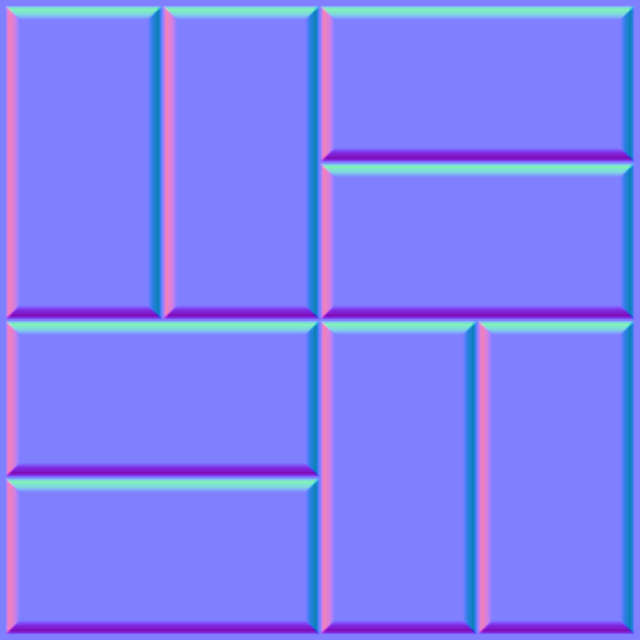
Write a three.js fragment shader that draws this texture map.

```glsl
// Tangent-space normal map of a basket-weave paving: a 2 x 2 checker of tiles,
// each holding a pair of bricks that lie across or stand upright in turn.
// Every edge gets a bevel slope from its distance, then the normal is encoded.

#define GRID 64.0          // canvas side, measured in joint widths
#define TILES 2.0          // tiles across and up
#define MARGIN 0.5         // flat rim around the tiles
#define HALF_JOINT 0.5     // brick edge to joint centre
#define BEVEL_WIDTH 1.1    // fade of the slope into the brick face
#define BEVEL_SLOPE 1.4    // steepness of the soft bevel
#define CREASE_WIDTH 0.13  // half width of the sharp crease on the edge
#define CREASE_SLOPE 0.9   // extra steepness on the crease
#define MITRE 0.3          // softness of the diagonal at the corners

varying vec2 vUv;

// Slope across an edge; d is the distance to it, positive inside the brick.
float bevelSlope(float d) {
  float joint = smoothstep(-HALF_JOINT, -0.08, d);
  float face = 1.0 - smoothstep(0.0, BEVEL_WIDTH, d);
  float crease = 1.0 - smoothstep(0.0, CREASE_WIDTH, abs(d));
  return BEVEL_SLOPE * joint * face + CREASE_SLOPE * crease;
}

// Position relative to the centre of its brick cell; also gives the cell size.
vec2 basketWeave(vec2 p, out vec2 cell) {
  float side = (GRID - 2.0 * MARGIN) / TILES;
  p -= MARGIN;
  vec2 tile = clamp(floor(p / side), 0.0, TILES - 1.0);
  p -= tile * side;

  bool upright = mod(tile.x + tile.y, 2.0) > 0.5;
  cell = side * (upright ? vec2(0.5, 1.0) : vec2(1.0, 0.5));
  vec2 lastBrick = side / cell - 1.0;
  vec2 brick = clamp(floor(p / cell), vec2(0.0), lastBrick);
  return p - (brick + 0.5) * cell;
}

void main() {
  vec2 cell;
  vec2 p = basketWeave(vUv * GRID, cell);
  vec2 d = 0.5 * cell - HALF_JOINT - abs(p);

  // The nearer edge wins, with a soft mitre where two edges meet.
  float mitre = smoothstep(-MITRE, MITRE, d.y - d.x);
  vec2 slope = vec2(bevelSlope(d.x) * mitre, bevelSlope(d.y) * (1.0 - mitre));

  // Left edges lean to +x and top edges to +y.
  slope *= vec2(p.x < 0.0 ? 1.0 : -1.0, p.y < 0.0 ? -1.0 : 1.0);
  vec3 normal = normalize(vec3(slope, 1.0));
  gl_FragColor = vec4(0.5 + 0.5 * normal, 1.0);
}
```
